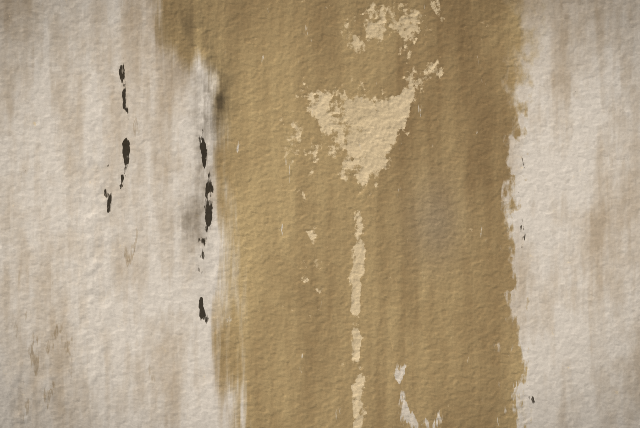
Write a Shadertoy shader that draws this texture.

```glsl
// Weathered plaster wall: pale side panels, an ochre band, dark flaking cracks
// and a cream funnel that runs down into a drip. Soft masks place each part;
// stretched layers of smooth cellular noise fray the edges and give relief.

const vec3 PALE  = vec3(.80, .755, .695);
const vec3 TAUPE = vec3(.68, .61, .52);
const vec3 OCHRE = vec3(.65, .555, .395);
const vec3 UMBER = vec3(.50, .41, .285);
const vec3 CREAM = vec3(.775, .69, .55);
const vec3 SOOT  = vec3(.17, .145, .11);
const vec2 BROAD_SCALE  = vec2(9, 4.5);
const vec2 STREAK_SCALE = vec2(42, 4);
const vec2 CHIP_SCALE   = vec2(42, 30);
const vec2 FLAKE_SCALE  = vec2(60, 18);
const vec2 GRAIN_SCALE  = vec2(85, 110);
const float RELIEF = .3;
const float VIGNETTE = .22;

vec2 uv;

vec3 hash3(vec2 p) {
    vec3 k = vec3(dot(p, vec2(127.1, 311.7)), dot(p, vec2(269.5, 183.3)), dot(p, vec2(419.2, 371.9)));
    return fract(sin(k) * 43758.5);
}

// Cellular noise: random cell values blended by distance to the cell points
float cells(vec2 p) {
    vec2 id = floor(p), f = fract(p);
    float sum = 0., total = 0.;
    for (int j = -1; j <= 1; j++)
    for (int i = -1; i <= 1; i++) {
        vec2 o = vec2(i, j);
        vec3 h = hash3(id + o);
        vec2 d = o + h.xy - f;
        float w = exp(-6. * dot(d, d));
        sum += w * h.z;
        total += w;
    }
    return sum / total;
}

// Layered noise centred on zero
float layers(vec2 p) {
    float v = 0., a = .55;
    for (int i = 0; i < 4; i++) {
        v += a * (cells(p) - .5);
        p = p * 2.03 + vec2(17.3, 9.1);
        a *= .52;
    }
    return v;
}

// Soft ellipse, soft line across x, and soft interval
float blob(float cx, float cy, float rx, float ry) {
    vec2 d = (uv - vec2(cx, cy)) / vec2(rx, ry);
    return exp(-dot(d, d));
}
float line(float cx, float w) {
    float d = (uv.x - cx) / w;
    return exp(-d * d);
}
float span(float v, float lo, float hi, float s) {
    return smoothstep(lo - s, lo + s, v) * (1. - smoothstep(hi - s, hi + s, v));
}

void mainImage(out vec4 fragColor, in vec2 fragCoord) {
    uv = fragCoord / iResolution.xy;
    vec2 q = fragCoord / iResolution.y;
    float x = uv.x, y = uv.y;

    float broad = layers(q * BROAD_SCALE);
    float streak = layers(q * STREAK_SCALE + 31.);
    float chip = layers(q * CHIP_SCALE + 7.);
    float flake = layers(q * FLAKE_SCALE + 53.);
    float grain = layers(q * GRAIN_SCALE);
    float chipSlope = chip - layers(q * CHIP_SCALE + vec2(7.25, 6.7));
    float grainSlope = grain - layers(q * GRAIN_SCALE + vec2(.3, -.4));

    // Pale plaster panels with stains
    float stain = .08 + 1.1 * broad + .9 * streak + .5 * chip + .5 * smoothstep(.6, 1.05, y);
    stain += .45 * blob(.235, .65, .06, .32) + .4 * blob(.06, .24, .05, .25);
    stain += .35 * blob(.12, .68, .022, .12) + .55 * blob(.935, .42, .02, .18);
    stain += .4 * blob(.875, .83, .02, .07) + .35 * blob(.98, .5, .016, .13);
    vec3 col = mix(PALE, TAUPE, clamp(stain, 0., 1.));
    float wear = blob(.05, .18, .06, .24) + blob(.2, .62, .04, .3);
    col = mix(col, UMBER, .45 * smoothstep(.52, .78, .42 * wear + 1.2 * flake + .7 * broad));

    // Ochre band between two frayed borders
    float left = .377 - .025 * smoothstep(0., .25, y) - .03 * smoothstep(.65, .78, y)
               - .065 * smoothstep(.8, .93, y);
    float right = .803 + .017 * smoothstep(.5, 1., y);
    float fade = mix(.008, .035, smoothstep(.65, 1., y));
    float band = smoothstep(-.022, .022, x - left + .07 * streak + .05 * broad);
    band *= 1. - smoothstep(-fade, fade, x - right + .05 * chip + .04 * streak);
    float shade = .1 + .8 * broad + .6 * streak + .5 * grain + .22 * span(x, .59, .8, .03);
    shade += .42 * blob(.73, .78, .11, .4) + .45 * blob(.43, .99, .16, .14);
    shade += .35 * blob(.49, .27, .025, .2) - .25 * blob(.38, .45, .03, .3);
    vec3 ochre = mix(OCHRE, UMBER, clamp(shade, -.2, 1.));
    ochre = mix(ochre, TAUPE * .8, .45 * blob(.68, .48, .04, .1));
    col = mix(col, ochre, band);

    // Cream funnel, upper patch and drips
    float t = clamp((y - .5) / .28, 0., 1.);
    float funnel = smoothstep(-.03, .1, x - mix(.55, .44, t)) * span(y, .5, .79, .045);
    funnel *= 1. - smoothstep(-.01, .012, x - mix(.575, .642, t));
    float density = .78 * funnel + .6 * blob(.61 + .5 * (y - .95), .95, .075, .075);
    density += .5 * blob(.675, .83, .028, .03) + .45 * blob(.637, .77, .012, .09);
    float drip = .56 + .004 * sin(y * 17.) + .02 * streak;
    density += .62 * line(drip, .011) * (1. - smoothstep(.48, .56, y));
    density += .34 * blob(.488, .48, .02, .21) + .38 * blob(.455, .68, .015, .09);
    float cream = smoothstep(.36, .56, density + .95 * chip + .35 * grain);
    col = mix(col, CREAM + .12 * broad, .85 * cream);

    // Pale flakes at the foot of the band
    float foot = .65 * blob(.627, .075, .013, .055) + .55 * blob(.66, .015, .022, .03);
    foot += .52 * blob(.825, .06, .024, .1);
    col = mix(col, PALE, .85 * smoothstep(.36, .5, foot + 1.1 * flake));

    // Soot smudges and broken dark cracks
    float smudge = .6 * blob(.338, .77, .022, .09) + .35 * blob(.318, .62, .015, .2);
    smudge += .3 * blob(.29, .48, .016, .05) + .22 * blob(.3, .93, .06, .1);
    col = mix(col, SOOT * 1.6, clamp(smudge * (.75 + 2.2 * streak + 1.5 * chip), 0., .8));
    float side = .17 + .028 * smoothstep(.5, .62, y) - .01 * smoothstep(.72, .88, y);
    float crack = .5 * line(.32 + .006 * sin(y * 13. + 1.), .012) * span(y, .2, .74, .1);
    crack += .47 * line(side, .009) * span(y, .5, .89, .05) + .46 * blob(.168, .55, .007, .06);
    crack += .36 * line(right + .012, .008) * span(y, .4, .78, .06) + .36 * blob(.822, .06, .018, .09);
    col = mix(col, SOOT, .88 * smoothstep(.46, .6, crack + .9 * flake + .5 * chip));

    // Relief, fine grain and darkened corners
    float blister = blob(.145, .4, .035, .32) + blob(.335, .35, .02, .24) + blob(.04, .07, .05, .1) + .6 * cream;
    float light = 1.03 + RELIEF * (.9 * blister * chipSlope + (.35 + .5 * band) * grainSlope) + .1 * grain;
    light -= VIGNETTE * smoothstep(.15, .55, dot(uv - .5, uv - .5));
    fragColor = vec4(clamp(col * light, 0., 1.), 1.);
}
```
